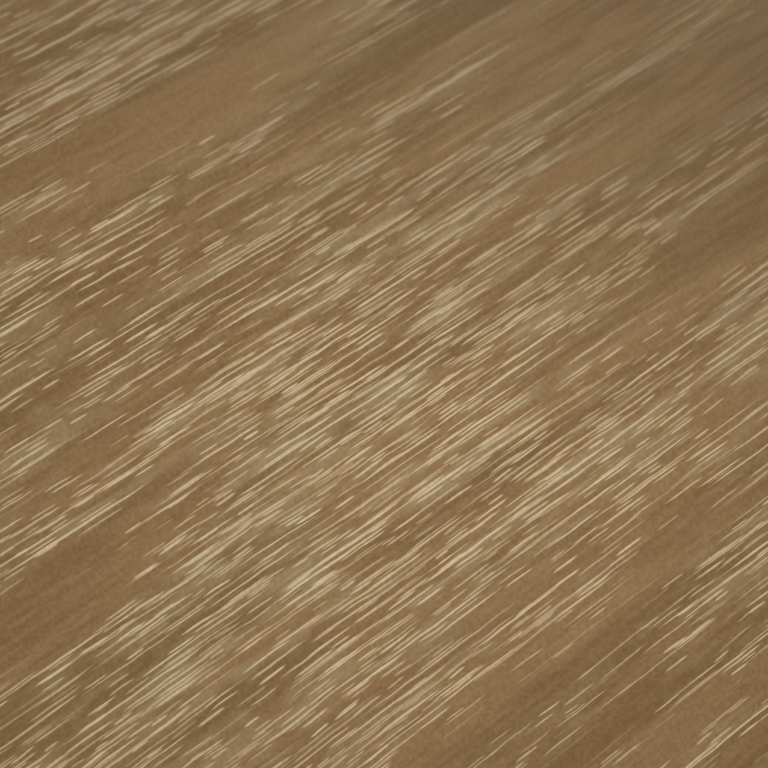
Reproduce this texture procedurally as a WebGL 1 fragment shader.

```glsl
precision highp float;
// Limed wood veneer: pale, tapered pores running diagonally over warm brown, softer far away.
uniform vec2 u_resolution;

const vec3 WOOD_DARK = vec3(0.480, 0.375, 0.250);
const vec3 WOOD_WARM = vec3(0.545, 0.428, 0.293);
const vec3 HAZE = vec3(0.625, 0.555, 0.425);
const vec3 LIME = vec3(0.790, 0.720, 0.585);
const float GRAIN_ANGLE = 0.585;   // radians above horizontal
const float FAN = 0.16;            // how much the grain converges to the right
const float WOBBLE = 0.0035;
const float PORE_WIDTH = 0.00115;  // half width
const float PORE_LENGTH = 0.32;    // cell length of the longest layer
const float PORE_ROWS = 80.0;
const float SHARP_EDGE = 0.0013;
const float BLURRED_EDGE = 0.0042;
const float SPECKLE = 0.045;

float hash(vec2 p) {
  vec3 q = fract(vec3(p.xyx) * 0.1031);
  q += dot(q, q.yzx + 33.33);
  return fract((q.x + q.y) * q.z);
}

float noise(vec2 p) {
  vec2 i = floor(p), f = fract(p);
  f = f * f * (3.0 - 2.0 * f);
  return mix(mix(hash(i), hash(i + vec2(1.0, 0.0)), f.x),
             mix(hash(i + vec2(0.0, 1.0)), hash(i + vec2(1.0, 1.0)), f.x), f.y);
}

// Along-grain x, across-grain y, with perspective fan and slight waviness.
vec2 grainSpace(vec2 p) {
  float c = cos(GRAIN_ANGLE), s = sin(GRAIN_ANGLE);
  vec2 g = vec2(c * p.x + s * p.y, c * p.y - s * p.x);
  g.y += FAN * g.x * g.y;
  g.y += WOBBLE * (noise(g * vec2(8.0, 15.0) + 40.0) - 0.5);
  g.y += 0.4 * WOBBLE * (noise(g * vec2(42.0, 70.0) + 90.0) - 0.5);
  return g;
}

// One layer of pores: each row is cut into cells holding one tapered streak.
float poreLayer(vec2 g, float rows, float cellLength, float seed, float density, float edge) {
  float cover = 0.0;
  float baseRow = floor(g.y * rows);
  for (int k = -1; k <= 1; k++) {
    float row = baseRow + float(k);
    float along = g.x / cellLength + 17.0 * hash(vec2(row, seed));
    vec2 id = vec2(floor(along) + seed * 7.0, row + seed * 131.0);
    float halfLength = mix(0.2, 0.48, hash(id + 11.3));
    float middle = mix(halfLength, 1.0 - halfLength, hash(id + 23.7));
    float t = min(abs(fract(along) - middle) / halfLength, 1.0);
    float centre = (row + mix(0.2, 0.8, hash(id + 37.1))) / rows;
    float width = PORE_WIDTH * mix(0.65, 1.35, hash(id + 51.9)) * sqrt(1.0 - t * t);
    float line = 1.0 - smoothstep(width - edge, width + edge, abs(g.y - centre));
    float present = smoothstep(0.0, 0.25, density - hash(id + 67.3));
    float fade = 1.0 - smoothstep(0.55, 1.0, t);
    cover = max(cover, line * present * fade * mix(0.5, 1.0, hash(id + 83.0)));
  }
  return cover;
}

void main() {
  vec2 uv = gl_FragCoord.xy / u_resolution;
  vec2 p = (gl_FragCoord.xy - 0.5 * u_resolution) / u_resolution.y;
  vec2 g = grainSpace(p);

  // Focus falls off towards the far, upper right side.
  float blur = smoothstep(0.62, 1.25, uv.y + 0.28 * uv.x);
  float edge = max(mix(SHARP_EDGE, BLURRED_EDGE, blur), 0.6 / u_resolution.y);

  // Broad bands decide where the pores gather.
  float bands = 0.6 * noise(g * vec2(1.7, 9.0) + 5.0) + 0.4 * noise(g * vec2(4.0, 30.0) + 60.0);
  float centreBand = exp(-30.0 * (g.y - 0.03) * (g.y - 0.03));
  float density = 0.05 + 0.85 * smoothstep(0.22, 0.82, bands + 0.09 * centreBand);

  // Brown ground with fine fibres.
  float fibre = noise(g * vec2(18.0, 190.0) + 30.0);
  float tone = 0.55 * noise(g * vec2(2.5, 22.0) + 75.0) + 0.45 * fibre;
  vec3 color = mix(WOOD_DARK, WOOD_WARM, smoothstep(0.15, 0.8, tone));

  // Pale haze soaked into the dense bands.
  float haze = noise(g * vec2(9.0, 75.0) + 12.0) * 0.6 + noise(g * vec2(28.0, 120.0) + 8.0) * 0.4;
  float hazeAmount = smoothstep(0.35, 0.85, haze) * density;
  color = mix(color, HAZE, hazeAmount * mix(0.65, 0.9, blur));

  // Lime-filled pores, from long lines to short dashes.
  float bare = 1.0;
  float cellLength = PORE_LENGTH;
  for (int i = 0; i < 4; i++) {
    float layer = float(i);
    float rows = PORE_ROWS + 13.0 * layer;
    bare *= 1.0 - poreLayer(g, rows, cellLength, layer + 1.0, density, edge);
    cellLength *= 0.58;
  }
  color = mix(color, LIME, (1.0 - bare) * mix(0.95, 0.5, blur));

  // Fine speckle, greyer far side and gentle corner shading.
  float speckle = noise(p * 260.0 + 200.0) - 0.5;
  color += SPECKLE * speckle * (1.0 - 0.6 * blur);
  color = mix(color, vec3(dot(color, vec3(0.35, 0.5, 0.15))), 0.12 * blur);
  color *= 1.03 - 0.16 * dot(p, p) - 0.03 * blur;
  gl_FragColor = vec4(color, 1.0);
}
```
